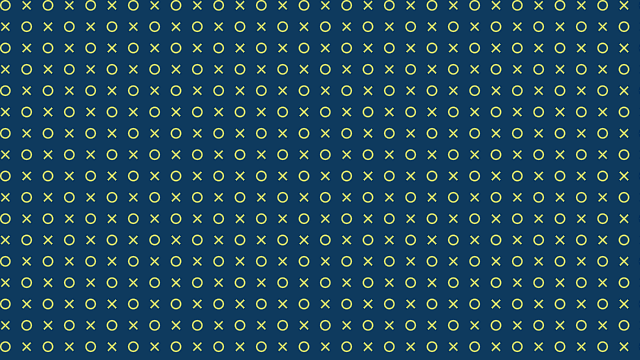
Write a WebGL 2 fragment shader that draws this pattern.

```glsl
#version 300 es
precision highp float;

uniform vec2 u_resolution;
out vec4 fragColor;

const float COLUMNS = 30.0;
const vec2 FIRST_CENTRE = vec2(0.25);
const float RING_RADIUS = 0.217;
const float ARM_LENGTH = 0.265;
const float HALF_STROKE = 0.034;

const vec3 NAVY = vec3(0.055, 0.228, 0.368);
const vec3 DEEP_NAVY = vec3(0.0, 0.18, 0.36);
const vec3 YELLOW = vec3(1.0, 1.0, 0.43);

float ringDistance(vec2 p, float radius, float halfWidth) {
    return abs(length(p) - radius) - halfWidth;
}

float boxDistance(vec2 p, vec2 halfSize) {
    vec2 q = abs(p) - halfSize;
    return length(max(q, 0.0)) + min(max(q.x, q.y), 0.0);
}

float crossDistance(vec2 p, float armLength, float halfWidth) {
    vec2 d = vec2(p.x + p.y, p.x - p.y) * inversesqrt(2.0);
    vec2 arm = vec2(armLength, halfWidth);
    return min(boxDistance(d, arm), boxDistance(d.yx, arm));
}

// Rings and crosses alternate like a checkerboard
float motifDistance(vec2 p, vec2 cell) {
    float parity = mod(cell.x + cell.y, 2.0);
    return parity < 0.5 ? ringDistance(p, RING_RADIUS, HALF_STROKE)
                        : crossDistance(p, ARM_LENGTH, HALF_STROKE);
}

float coverage(float d, float pixel) {
    return clamp(0.5 - d / pixel, 0.0, 1.0);
}

void main() {
    // Square grid counted from the top left
    float pixel = COLUMNS / u_resolution.x;
    vec2 fromTop = vec2(gl_FragCoord.x, u_resolution.y - gl_FragCoord.y);
    vec2 grid = fromTop * pixel - FIRST_CENTRE + 0.5;
    float d = motifDistance(fract(grid) - 0.5, floor(grid));

    // Thin dark rim under the bright stroke
    float rim = 1.0 - smoothstep(0.045, 0.085, d);
    vec3 colour = mix(NAVY, DEEP_NAVY, rim);
    colour = mix(colour, YELLOW, coverage(d, pixel * 1.1));
    fragColor = vec4(colour, 1.0);
}
```
